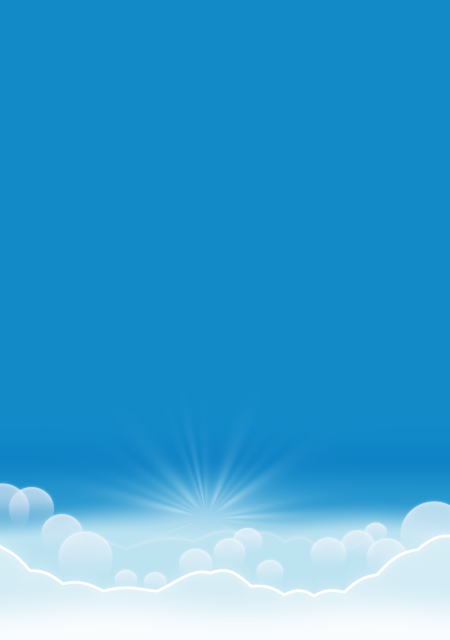
Write a WebGL 2 fragment shader that draws this background.

```glsl
#version 300 es
precision highp float;
// A clear blue sky above a bank of pale clouds with a hidden, radiating sun.
// Layers run back to front: sky, rays, haze, a far ridge, round puffs and a
// front ridge with a glowing scalloped rim. Lengths are in canvas widths.
uniform vec2 u_resolution;
out vec4 fragColor;

const vec3 SKY = vec3(0.07, 0.541, 0.784);
const vec3 MIST = vec3(0.76, 0.9, 0.95);
const vec3 PALE = vec3(0.87, 0.93, 0.97);
const vec3 WHITE = vec3(0.975, 0.987, 0.993);

// Cloud puffs, back to front: centre x, centre y, radius
const vec3 PUFFS[15] = vec3[15](
  vec3(0.07, 0.289, 0.05), vec3(0.005, 0.287, 0.06), vec3(0.835, 0.235, 0.025),
  vec3(0.138, 0.233, 0.046), vec3(0.19, 0.18, 0.06), vec3(0.55, 0.215, 0.033),
  vec3(0.51, 0.19, 0.035), vec3(0.435, 0.165, 0.037), vec3(0.6, 0.147, 0.03),
  vec3(0.795, 0.205, 0.038), vec3(0.73, 0.187, 0.04), vec3(0.86, 0.18, 0.045),
  vec3(0.965, 0.232, 0.075), vec3(0.28, 0.13, 0.025), vec3(0.345, 0.125, 0.025));

float scallops(float x, float frequency) {
  return abs(sin(frequency * x + 1.3 * sin(9.0 * x)));
}

float farRidge(float x) {
  return 0.215 + 0.012 * sin(13.0 * x + 1.0) + 0.016 * scallops(x, 31.0);
}

float frontRidge(float x) {
  float hill = (x - 0.475) / 0.09;
  return 0.098 + 0.11 * exp(-x / 0.1) + 0.05 * exp(-hill * hill)
       + 0.123 * smoothstep(0.72, 1.0, x) + 0.011 * scallops(x, 36.0);
}

vec3 skyWithSun(vec2 p) {
  vec3 color = SKY - vec3(0.01, 0.025, 0.01) * exp(-pow((p.y - 0.4) / 0.05, 2.0));
  color = mix(color, vec3(0.24, 0.64, 0.83), 0.6 * smoothstep(0.4, 0.29, p.y));

  // Sun glow and uneven rays
  vec2 q = p - vec2(0.46, 0.27);
  float angle = atan(q.y, q.x);
  float rays = 0.5 + 0.5 * sin(angle * 26.0 + 2.0 * sin(angle * 7.0));
  rays *= 0.6 + 0.4 * sin(angle * 11.0 + 1.0);
  float reach = length(q * vec2(0.75, 1.0));
  float glow = 0.72 * exp(-dot(q / vec2(0.15, 0.07), q / vec2(0.15, 0.07)));
  glow += 0.3 * rays * exp(-pow(reach / 0.15, 2.0)) * smoothstep(0.01, 0.06, reach);
  return mix(color, vec3(0.77, 0.9, 0.96), clamp(glow, 0.0, 1.0));
}

vec3 paintPuff(vec3 color, vec2 p, vec3 puff, float pixel) {
  vec2 q = (p - puff.xy) / puff.z;
  float inside = puff.z * (1.0 - length(q));
  float cover = smoothstep(-pixel, pixel, inside);
  float fade = smoothstep(-0.9, 0.7, q.y);
  // Lilac tint grows toward the left side
  vec3 tint = mix(PALE, vec3(0.8, 0.87, 0.94), smoothstep(0.2, 0.0, puff.x));
  color = mix(color, tint, 0.75 * cover * fade);
  float rim = exp(-abs(inside) / 0.0022) + 0.35 * cover * exp(-max(inside, 0.0) / 0.012);
  return mix(color, WHITE, 0.5 * min(rim, 1.0) * smoothstep(-0.1, 0.7, q.y));
}

void main() {
  vec2 p = gl_FragCoord.xy / u_resolution.x;
  p.y *= 1.4222 * u_resolution.x / u_resolution.y;
  float pixel = 1.0 / u_resolution.x;
  vec3 color = skyWithSun(p);

  // Haze on the horizon
  float wave = 0.008 * sin(11.0 * p.x + 2.0);
  color = mix(color, MIST, 0.95 * smoothstep(0.305, 0.225, p.y + wave));

  // Far ridge, faint and rimmed
  float above = p.y - farRidge(p.x);
  float span = smoothstep(0.12, 0.25, p.x) * smoothstep(0.9, 0.75, p.x);
  float ridge = smoothstep(pixel, -pixel, above);
  color = mix(color, vec3(0.74, 0.89, 0.94), 0.6 * span * ridge);
  color = mix(color, PALE, 0.5 * span * exp(-abs(above) / 0.003));

  for (int i = 0; i < 15; i++) color = paintPuff(color, p, PUFFS[i], pixel);

  // Front ridge; slope turns height into distance for an even rim
  float height = frontRidge(p.x);
  float slope = (frontRidge(p.x + 0.002) - frontRidge(p.x - 0.002)) / 0.004;
  float gap = (p.y - height) / sqrt(1.0 + slope * slope);
  vec3 front = mix(vec3(0.83, 0.925, 0.96), WHITE, smoothstep(0.13, 0.015, p.y + wave));
  color = mix(color, front, smoothstep(pixel, -pixel, gap));
  color = mix(color, WHITE, 0.35 * exp(-abs(gap) / 0.015));
  color = mix(color, vec3(1.0), smoothstep(0.0045, 0.0015, abs(gap)));

  fragColor = vec4(color, 1.0);
}
```
